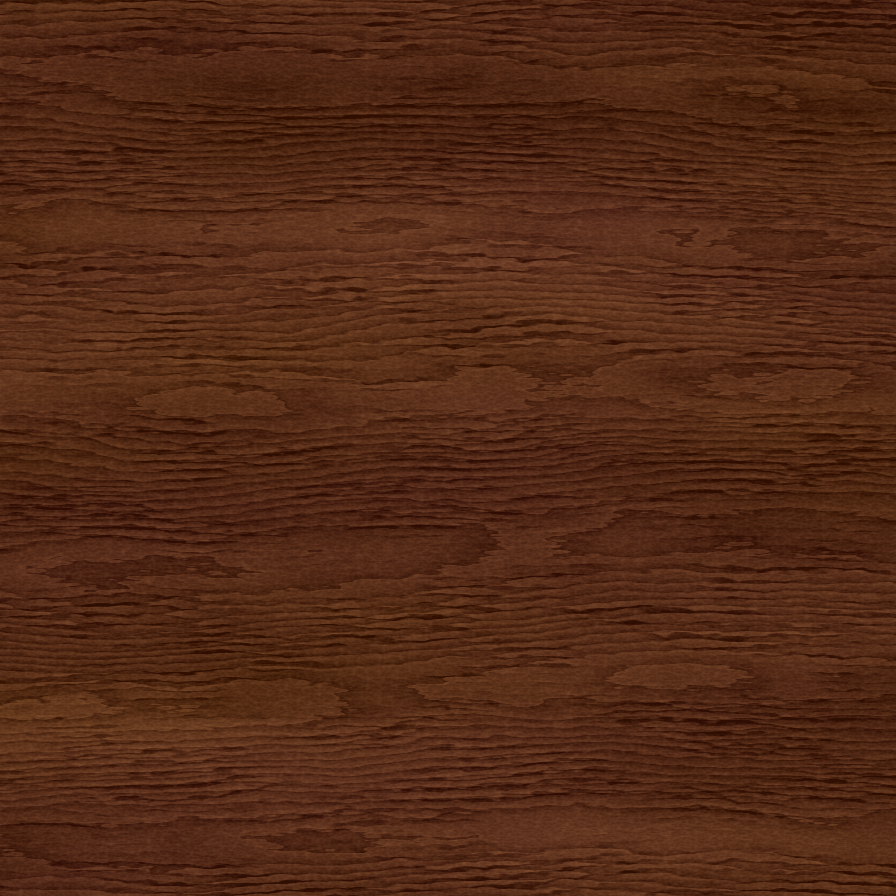
Write a three.js fragment shader that draws this texture.

```glsl
// Dark reddish-brown wood with dense horizontal grain and ragged oval figures.
varying vec2 vUv;

vec2 hash2(vec2 p) {
  return fract(sin(vec2(dot(p, vec2(127.1, 311.7)), dot(p, vec2(269.5, 183.3)))) * 43758.5);
}

// Layered, mutually bent sines, roughly -0.9 to 0.9.
float waves(vec2 p) {
  float sum = 0.0;
  float amplitude = 0.5;
  for (int i = 0; i < 4; i++) {
    float phase = float(i) * 2.1;
    sum += amplitude * 0.5 * (sin(p.x + 1.5 * sin(p.y * 0.8 + phase))
                            + cos(p.y + 1.5 * sin(p.x * 0.7 - phase)));
    p = mat2(0.8, 0.6, -0.6, 0.8) * p * 1.93 + 3.7;
    amplitude *= 0.5;
  }
  return sum;
}

// Cellular noise: distance to the nearest scattered point, centred on zero.
float cells(vec2 p) {
  vec2 cell = floor(p);
  float nearest = 2.0;
  for (int y = -1; y <= 1; y++) {
    for (int x = -1; x <= 1; x++) {
      vec2 neighbour = cell + vec2(float(x), float(y));
      nearest = min(nearest, distance(p, neighbour + hash2(neighbour)));
    }
  }
  return nearest - 0.45;
}

// Ring count: steep slopes give dense grain, flat crests give ovals.
float growth(vec2 p) {
  float bend = waves(p * vec2(2.0, 6.0) + 4.0);
  return 5.5 * sin(p.y * 18.5 + 0.9 * bend + 0.6)
       + 1.3 * waves(p * vec2(8.0, 20.0) + 11.0)
       + 0.3 * waves(p * vec2(30.0, 110.0));
}

void main() {
  vec2 p = vUv;
  float ragged = cells(p * vec2(34.0, 200.0) + 9.0);
  float fibre = cells(p * vec2(90.0, 270.0));
  float fleck = cells(p * vec2(210.0, 400.0) + 31.0);

  // Growth rings: a sharp, ragged dark edge that fades into lighter wood.
  float smoothRings = growth(p);
  float slope = abs(growth(p + vec2(0.0, 0.002)) - smoothRings);
  float edge = clamp(slope, 0.05, 0.3);
  float phase = fract(smoothRings + 0.3 * ragged);
  float cut = 1.0 - smoothstep(1.0 - edge, 1.0, phase);
  float ring = (1.0 - exp(-3.6 * phase)) * cut;
  float rim = smoothstep(1.0 - 3.0 * edge, 1.0 - 1.3 * edge, phase) * cut;

  // Thin broken grain lines with a light lip, weaker inside the ovals.
  float lineCoord = p.y * 92.0 + 1.9 * waves(p * vec2(5.0, 13.0) + 7.0)
                  + 0.5 * waves(p * vec2(22.0, 60.0) + 2.0) + 0.5 * ragged;
  float across = fract(lineCoord) - 0.4;
  float grainLine = 1.0 - smoothstep(0.07, 0.22, abs(across));
  float lip = 1.0 - smoothstep(0.05, 0.2, abs(across - 0.3));
  float presence = smoothstep(-0.35, 0.2, waves(p * vec2(18.0, 65.0) + 5.0))
                 * mix(0.2, 1.0, smoothstep(0.03, 0.12, slope));

  // Broad tone bands and local stains.
  float band = waves(p * vec2(1.6, 14.0) + 21.0);
  float stain = waves(p * vec2(7.0, 28.0) + 60.0);

  float shade = 0.09 + 0.55 * ring + 0.16 * rim
              + presence * (0.2 * lip - 0.58 * grainLine)
              + 0.38 * band + 0.22 * stain + 0.36 * fibre + 0.42 * fleck;

  vec3 darkWood = vec3(0.25, 0.105, 0.043);
  vec3 lightWood = vec3(0.42, 0.238, 0.138);
  vec3 color = mix(darkWood, lightWood, clamp(shade, -0.4, 1.45));

  // Golden and reddish patches.
  float warmth = waves(p * vec2(4.0, 20.0) + 40.0);
  color += warmth * vec3(0.004, 0.01, -0.016);
  gl_FragColor = vec4(color, 1.0);
}
```
